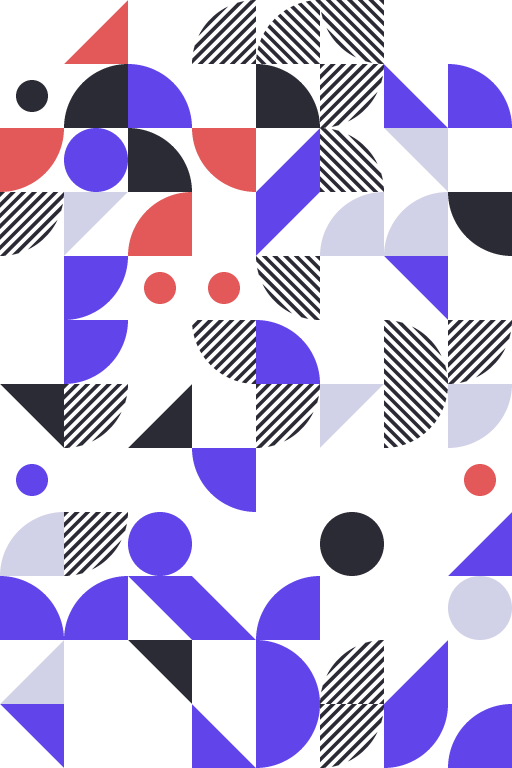
Give the GLSL for this pattern, as a Shadertoy shader.

```glsl
// Geometric mosaic: quarter discs, triangles, dots and striped quarters on an 8 by 12 grid.
#define GRID vec2(8.0, 12.0)
#define SEED 23
#define STRIPES_PER_CELL 6.0
#define STRIPE_FILL 0.48
#define DOT_RADIUS 0.25
#define SAMPLES 4
#define PAPER vec3(1.0)
#define VIOLET vec3(0.38, 0.27, 0.92)
#define INK vec3(0.17, 0.17, 0.21)
#define CORAL vec3(0.89, 0.35, 0.35)
#define LAVENDER vec3(0.82, 0.82, 0.91)

// Fifth power modulo 97 visits every residue exactly once.
int fifthPower(int n) {
    int square = n * n % 97;
    return square * square % 97 * n % 97;
}

// Scattered rank of a cell; ranks never repeat, so each kind keeps its share.
int shuffledRank(int n) {
    return fifthPower((fifthPower((n + SEED) % 97) + 31) % 97);
}

uint hash(uint n) {
    n = (n ^ (n >> 16)) * 0x45d9fu;
    n = (n ^ (n >> 15)) * 0x2c1b3u;
    return n ^ (n >> 16);
}

// Solid colour for a position from 0 to 1 within a kind.
vec3 solidColour(float t) {
    return t < 0.54 ? VIOLET : t < 0.70 ? INK : t < 0.88 ? LAVENDER : CORAL;
}

vec3 dotColour(float t) {
    return t < 0.2 ? VIOLET : t < 0.4 ? INK : CORAL;
}

// Position of a rank within the range of its kind.
float within(int rank, int first, int end) {
    return (float(rank - first) + 0.5) / float(end - first);
}

vec3 mosaic(vec2 p) {
    ivec2 cell = ivec2(floor(p));
    int index = cell.y * int(GRID.x) + cell.x;
    int rank = shuffledRank(index);
    uint random = hash(uint(index + 1) * 7919u + uint(SEED));

    // Mirror the cell so that its corner of origin varies.
    vec2 q = fract(p);
    if ((random & 1u) != 0u) q.x = 1.0 - q.x;
    if ((random & 2u) != 0u) q.y = 1.0 - q.y;
    float centreDistance = length(q - 0.5);
    bool inQuarter = length(q) < 1.0;

    // Blank cells
    if (rank < 29) return PAPER;

    // Striped quarter discs, most of them striped across their axis
    if (rank < 45) {
        float across = ((random >> 4) & 3u) == 0u ? q.x - q.y : q.x + q.y;
        bool inStripe = fract(across * STRIPES_PER_CELL) < STRIPE_FILL;
        return inQuarter && inStripe ? INK : PAPER;
    }

    // Full discs
    if (rank < 49)
        return centreDistance < 0.5 ? solidColour(within(rank, 45, 49)) : PAPER;

    // Small dots
    if (rank < 54)
        return centreDistance < DOT_RADIUS ? dotColour(within(rank, 49, 54)) : PAPER;

    // Right triangles
    if (rank < 73)
        return q.x + q.y < 1.0 ? solidColour(within(rank, 54, 73)) : PAPER;

    // Solid quarter discs
    return inQuarter ? solidColour(within(rank, 73, 97)) : PAPER;
}

void mainImage(out vec4 fragColor, in vec2 fragCoord) {
    // Average a grid of samples to smooth every edge.
    vec3 colour = vec3(0.0);
    for (int y = 0; y < SAMPLES; y++) {
        for (int x = 0; x < SAMPLES; x++) {
            vec2 offset = (vec2(x, y) + 0.5) / float(SAMPLES) - 0.5;
            colour += mosaic((fragCoord + offset) / iResolution.xy * GRID);
        }
    }
    fragColor = vec4(colour / float(SAMPLES * SAMPLES), 1.0);
}
```
